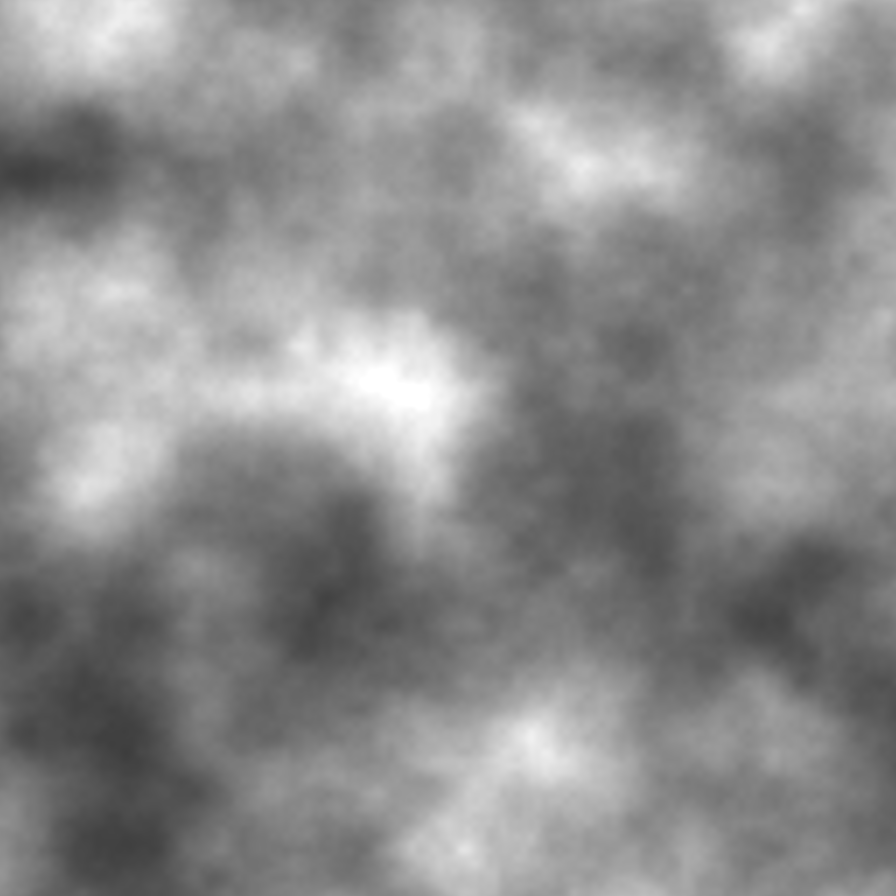
This texture is drawn by a WebGL 1 fragment shader. Its source:

```glsl
precision highp float;

uniform vec2 u_resolution;

float hash(vec2 cell) {
  return fract(sin(dot(cell, vec2(127.1, 311.7))) * 43758.5453);
}

// Smoothly interpolated lattice noise, 0 to 1
float valueNoise(vec2 p) {
  vec2 cell = floor(p);
  vec2 f = fract(p);
  vec2 blend = f * f * (3.0 - 2.0 * f);
  float lower = mix(hash(cell), hash(cell + vec2(1.0, 0.0)), blend.x);
  float upper = mix(hash(cell + vec2(0.0, 1.0)), hash(cell + vec2(1.0, 1.0)), blend.x);
  return mix(lower, upper, blend.y);
}

// Six octaves, each half the size and strength of the last, centred on zero
float cloudField(vec2 p) {
  float sum = 0.0;
  float amplitude = 0.5;
  for (int octave = 0; octave < 6; octave++) {
    sum += amplitude * (valueNoise(p) - 0.5);
    p = p * 2.0 + vec2(17.3, 9.1);
    amplitude *= 0.5;
  }
  return sum;
}

void main() {
  vec2 uv = gl_FragCoord.xy / u_resolution.y;
  float density = cloudField(uv * 4.0 + vec2(3.4, 7.7));

  // Tone curve: broad mid-dark greys with a longer bright tail
  float grey = 0.525 + 1.33 * density + 1.17 * density * density;
  gl_FragColor = vec4(vec3(clamp(grey, 0.0, 1.0)), 1.0);
}
```
